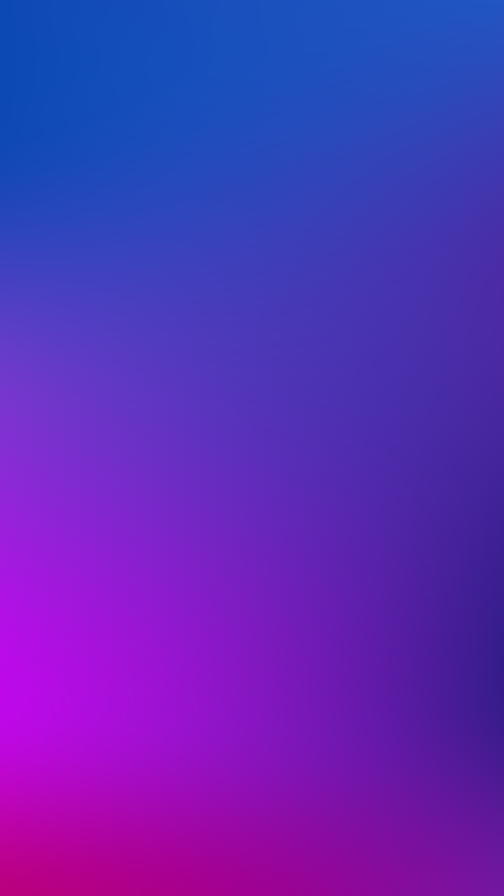
A Shadertoy shader for this background:

```glsl
// Soft mesh gradient: blue sky fading to a magenta glow at left and deep indigo at right.

// Colours of the three vertical ramps, from top to bottom
#define LEFT_BLUE      vec3(0.05, 0.285, 0.71)
#define LEFT_VIOLET    vec3(0.45, 0.23, 0.80)
#define LEFT_MAGENTA   vec3(0.75, 0.03, 0.92)
#define LEFT_PINK      vec3(0.73, 0.00, 0.45)
#define MIDDLE_BLUE    vec3(0.10, 0.315, 0.74)
#define MIDDLE_INDIGO  vec3(0.30, 0.22, 0.72)
#define MIDDLE_PURPLE  vec3(0.53, 0.085, 0.76)
#define MIDDLE_PINK    vec3(0.63, 0.00, 0.56)
#define RIGHT_BLUE     vec3(0.105, 0.36, 0.775)
#define RIGHT_VIOLET   vec3(0.30, 0.165, 0.65)
#define RIGHT_INDIGO   vec3(0.205, 0.11, 0.54)
#define RIGHT_PURPLE   vec3(0.45, 0.09, 0.63)

// Four colours joined by three overlapping soft transitions
vec3 softRamp(float depth, vec3 top, vec3 upper, vec3 lower, vec3 bottom,
              vec3 starts, vec3 ends) {
    vec3 blend = smoothstep(starts, ends, vec3(depth));
    vec3 color = mix(top, upper, blend.x);
    color = mix(color, lower, blend.y);
    return mix(color, bottom, blend.z);
}

// Smooth parabola through values at x = 0, 0.5 and 1
vec3 blendAcross(float x, vec3 left, vec3 middle, vec3 right) {
    return left * (1.0 - x) * (1.0 - 2.0 * x)
         + middle * 4.0 * x * (1.0 - x)
         + right * x * (2.0 * x - 1.0);
}

void mainImage(out vec4 fragColor, in vec2 fragCoord) {
    vec2 uv = fragCoord / iResolution.xy;
    float depth = 1.0 - uv.y;

    // Vertical ramps along the left edge, centre line and right edge
    vec3 left = softRamp(depth, LEFT_BLUE, LEFT_VIOLET, LEFT_MAGENTA, LEFT_PINK,
                         vec3(0.13, 0.36, 0.78), vec3(0.47, 0.80, 1.04));
    vec3 middle = softRamp(depth, MIDDLE_BLUE, MIDDLE_INDIGO, MIDDLE_PURPLE, MIDDLE_PINK,
                           vec3(0.05, 0.35, 0.80), vec3(0.42, 0.82, 1.03));
    vec3 right = softRamp(depth, RIGHT_BLUE, RIGHT_VIOLET, RIGHT_INDIGO, RIGHT_PURPLE,
                          vec3(-0.10, 0.32, 0.76), vec3(0.34, 0.78, 1.02));

    // Horizontal blend
    vec3 color = blendAcross(uv.x, left, middle, right);
    fragColor = vec4(clamp(color, 0.0, 1.0), 1.0);
}
```
